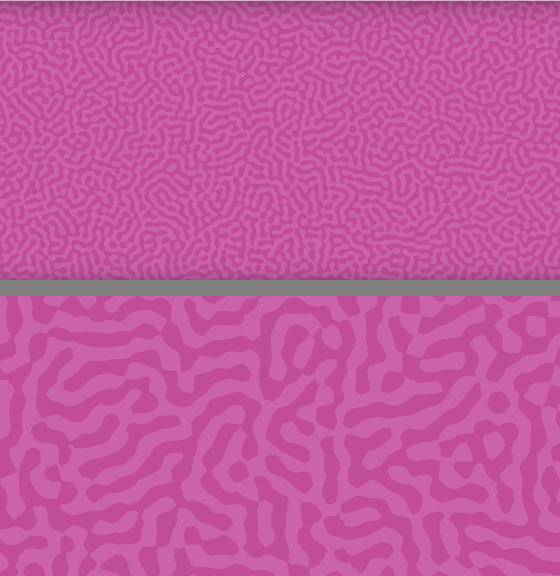
Top: the whole. Bottom: its middle third, enlarged.
A Shadertoy shader for this pattern:

```glsl
vec2 hash2(vec2 cell) {
    vec3 h = fract(cell.xyx * vec3(0.1031, 0.1030, 0.0973));
    h += dot(h, h.yzx + 33.33);
    return fract((h.xx + h.yz) * h.zy);
}

// Gradient noise whose lattice gradients carry windowed waves of unit period
float waveNoise(vec2 p) {
    vec2 base = floor(p + 0.5);
    float sum = 0.0;
    for (int y = -1; y <= 1; y++)
    for (int x = -1; x <= 1; x++) {
        vec2 node = base + vec2(x, y);
        vec2 d = p - node;
        vec2 h = 6.2832 * hash2(node + 50.0);
        float window = max(0.0, 1.0 - dot(d, d) / 2.25);
        vec2 gradient = vec2(cos(h.x), sin(h.x));
        sum += window * window * window * sin(6.2832 * dot(gradient, d) + h.y);
    }
    return sum;
}

// One activator-inhibitor step: gently saturate the noise, then filter it over a disc
float labyrinth(vec2 p) {
    const int SAMPLES = 80;
    float sum = 0.0;
    for (int i = 0; i < SAMPLES; i++) {
        float area = (float(i) + 0.5) / float(SAMPLES);
        float radius = 1.2 * sqrt(area);
        float angle = 2.39996 * float(i);
        float f = waveNoise(p + radius * vec2(cos(angle), sin(angle)));
        float weight = cos(5.8 * radius) * (1.0 - area);
        sum += weight * f * inversesqrt(f * f + 0.4);
    }
    return sum;
}

void mainImage(out vec4 fragColor, in vec2 fragCoord) {
    vec2 uv = fragCoord / iResolution.y;

    // Worms
    float field = labyrinth(uv * 29.0);
    float soft = max(0.6 * length(vec2(dFdx(field), dFdy(field))), 1e-4);
    float worm = smoothstep(-soft, soft, field);
    vec3 color = mix(vec3(0.757, 0.297, 0.597), vec3(0.793, 0.390, 0.662), worm);

    // Inner shadows along the top and bottom edges
    float shadow = 0.38 * exp((uv.y - 1.0) / 0.034) + 0.28 * exp(-uv.y / 0.022);
    color = mix(color, vec3(0.20, 0.14, 0.18), shadow);

    // Thin pale rim at the top
    float rim = smoothstep(0.9945, 0.9975, uv.y);
    color = mix(color, vec3(0.88, 0.78, 0.84), 0.85 * rim);

    fragColor = vec4(color, 1.0);
}
```
